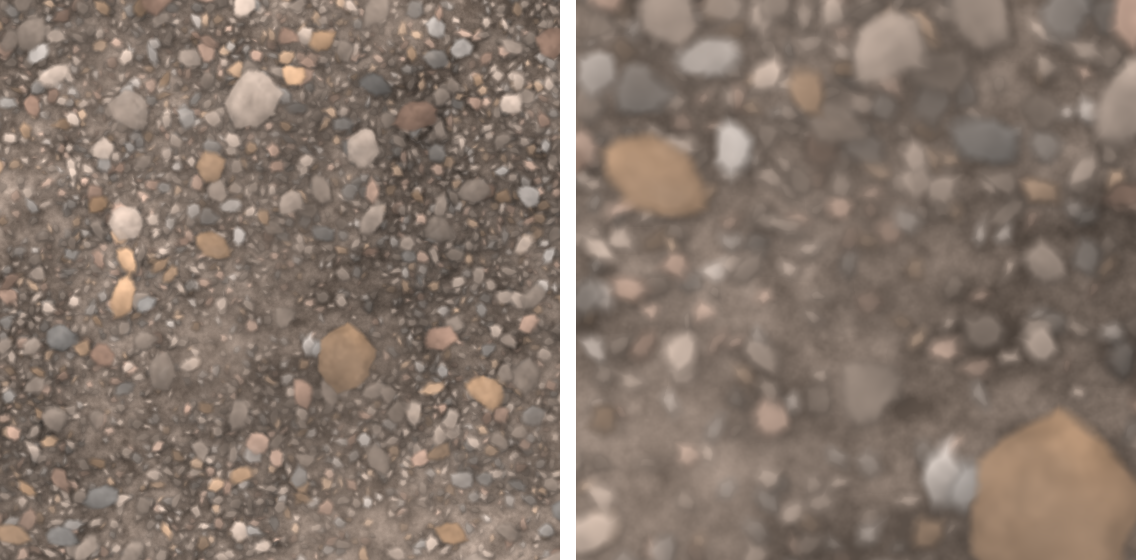
Left, the full canvas; right, a detail of the centre.
This texture is drawn by a WebGL 2 fragment shader. Its source:

```glsl
#version 300 es
precision highp float;
// Gravelly ground: mottled brown soil under five layers of scattered stones,
// from grit to a few large pebbles. Each stone is a rounded random polygon in
// a jittered grid cell, slightly warped, with soft light and a faint dark rim.
uniform vec2 u_resolution;
out vec4 fragColor;

#define SOIL_DARK vec3(0.350, 0.305, 0.272)
#define SOIL_LIGHT vec3(0.700, 0.625, 0.572)
#define STONE_DARK vec3(0.470, 0.422, 0.386)
#define STONE_LIGHT vec3(0.900, 0.812, 0.750)
#define OCHRE vec3(1.09, 0.98, 0.85)
#define ROSE vec3(1.07, 0.965, 0.92)
#define SLATE vec3(0.92, 0.99, 1.05)
#define EDGE_SOFTNESS 0.0042
#define RIM_WIDTH 0.0045
#define RIM_SHADE 0.25
#define WARP 0.011
#define LIGHT_DIR vec2(-0.35, 0.94)

float hash(vec2 p) {
  vec3 q = fract(p.xyx * vec3(0.1031, 0.1030, 0.0973));
  q += dot(q, q.yzx + 33.33);
  return fract((q.x + q.y) * q.z);
}

vec2 hash2(vec2 p) {
  return vec2(hash(p), hash(p + vec2(57.3, 113.7)));
}

float noise(vec2 p) {
  vec2 i = floor(p), f = fract(p);
  f = f * f * (3.0 - 2.0 * f);
  return mix(mix(hash(i), hash(i + vec2(1, 0)), f.x),
             mix(hash(i + vec2(0, 1)), hash(i + vec2(1, 1)), f.x), f.y);
}

float fbm(vec2 p) {
  float sum = 0.0, amp = 0.5;
  for (int i = 0; i < 4; i++) {
    sum += amp * noise(p);
    p = mat2(1.6, 1.2, -1.2, 1.6) * p + 17.1;
    amp *= 0.5;
  }
  return sum / 0.9375;
}

// Signed distance to a rounded irregular polygon of about unit radius.
float stoneShape(vec2 q, vec2 id) {
  float facet = -1.0;
  for (int k = 0; k < 6; k++) {
    float a = (float(k) + 0.8 * hash(id + float(k) * 3.7)) * 1.0472;
    float reach = 0.65 + 0.4 * hash(id + float(k) * 5.3 + 9.0);
    facet = max(facet, dot(q, vec2(cos(a), sin(a))) - reach);
  }
  return mix(facet, length(q) - 0.95, 0.4);
}

// Mostly brown-grey, with some ochre, rose and slate stones.
vec3 stoneColor(vec2 id, float tintAmount, float lift) {
  float tone = mix(pow(hash(id + 21.0), 1.5), 0.55, lift), kind = hash(id + 43.0);
  vec3 tint = kind < 0.12 ? OCHRE : kind < 0.30 ? ROSE : kind > 0.80 ? SLATE : vec3(1.0);
  return mix(STONE_DARK, STONE_LIGHT, tone) * mix(vec3(1.0), tint, tintAmount);
}

// Paints one grid of stones over the ground.
void scatter(inout vec3 col, vec2 p, float cells, float density,
             float opacity, float tintAmount, float lift, float seed) {
  vec2 g = p * cells, base = floor(g);
  for (int y = -1; y <= 1; y++)
  for (int x = -1; x <= 1; x++) {
    vec2 cell = base + vec2(x, y), id = cell + seed * 71.0;
    float patchy = 0.35 + 1.3 * noise(cell / cells * 5.0 + 9.0);
    if (hash(id + 5.0) > density * patchy) continue;
    vec2 local = g - cell - 0.5 - 0.7 * (hash2(id) - 0.5);
    float angle = 6.2832 * hash(id + 11.0);
    float radius = mix(0.27, 0.55, pow(hash(id + 15.0), 1.2));
    float aspect = mix(0.52, 0.95, hash(id + 31.0));
    float c = cos(angle), s = sin(angle);
    vec2 q = mat2(c, -s, s, c) * local / (radius * vec2(1.0, aspect));
    float size = radius * aspect / cells;
    float d = stoneShape(q, id) * size;
    // Contact shade in the soil, stronger on the lower side
    float facing = dot(local / radius, LIGHT_DIR);
    float shade = clamp(0.7 - 0.3 * facing, 0.2, 1.0) * exp(-max(d, 0.0) / RIM_WIDTH);
    col *= 1.0 - RIM_SHADE * opacity * shade;
    // Rounded body light and fine surface mottling
    float light = 1.02 + 0.14 * clamp(facing, -1.0, 1.0);
    light *= 0.84 + 0.22 * noise(p * 38.0 + id) + 0.10 * noise(p * 110.0 + id);
    light *= 1.0 - 0.10 * smoothstep(-0.35, 0.0, d / size);
    float cover = 1.0 - smoothstep(-EDGE_SOFTNESS, EDGE_SOFTNESS, d);
    col = mix(col, stoneColor(id, tintAmount, lift) * light, cover * opacity);
  }
}

void main() {
  vec2 p = gl_FragCoord.xy / min(u_resolution.x, u_resolution.y);
  // Soil: broad patches, clods and crumbs
  float broad = fbm(p * 5.0 + 3.0), clods = fbm(p * 26.0), crumbs = fbm(p * 85.0 + 8.0);
  float tone = 0.5 + 0.9 * (broad - 0.5) + 0.85 * (clods - 0.5) + 0.65 * (crumbs - 0.5);
  vec3 col = mix(SOIL_DARK, SOIL_LIGHT, clamp(tone, 0.0, 1.0));

  // Stones from grit to pebbles, with bent outlines
  vec2 bend = vec2(fbm(p * 38.0 + 5.0), fbm(p * 38.0 + 90.0)) - 0.5;
  vec2 w = p + WARP * bend;
  scatter(col, w, 62.0, 0.66, 0.70, 0.50, 0.0, 1.0);
  scatter(col, w, 42.0, 0.52, 0.80, 0.60, 0.0, 2.0);
  scatter(col, w, 25.0, 0.40, 0.86, 0.80, 0.1, 3.0);
  scatter(col, w, 14.5, 0.25, 0.90, 1.00, 0.3, 4.0);
  scatter(col, w, 7.5, 0.10, 0.92, 1.00, 0.6, 5.0);

  // Thin dust, then uneven light in broad and middling patches
  float dust = 0.30 * smoothstep(0.45, 0.75, fbm(p * 6.0 + 40.0));
  col = mix(col, mix(SOIL_DARK, SOIL_LIGHT, 0.42), dust);
  col *= 1.02 + 0.50 * (fbm(p * 4.0 + 60.0) - 0.5) + 0.30 * (fbm(p * 13.0 + 25.0) - 0.5);
  fragColor = vec4(clamp(col, 0.0, 1.0), 1.0);
}
```
